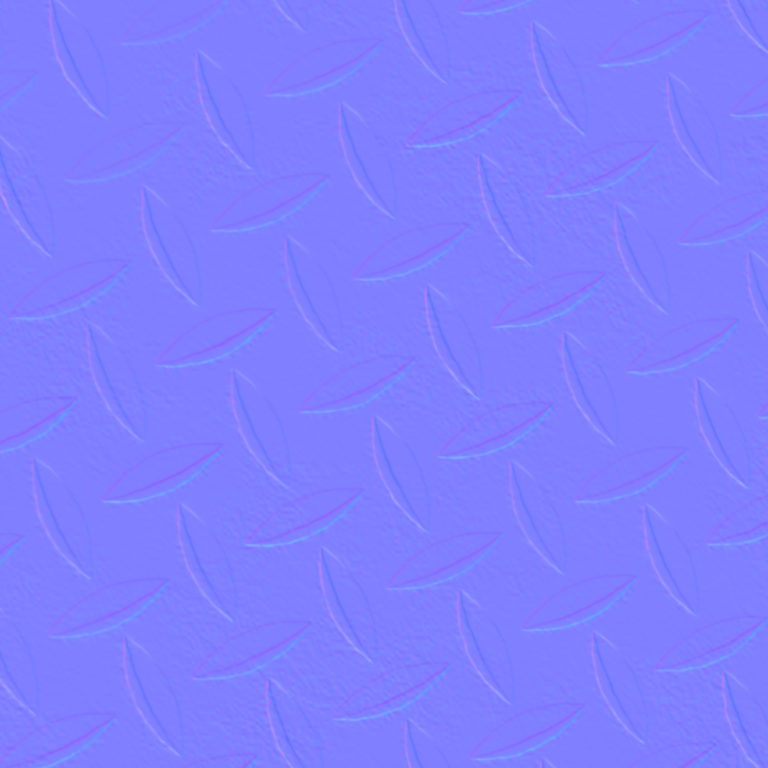
Write a WebGL 2 fragment shader that draws this texture map.

```glsl
#version 300 es
precision highp float;
// Tangent-space normal map of worn diamond plate: crossed leaf treads on a rough sheet.

uniform vec2 u_resolution;
out vec4 fragColor;

// Tread lattice, in canvas units
const vec2 ORIGIN = vec2(0.409, 0.617);
const vec2 STEP_A = vec2(0.1842, -0.0625);
const vec2 STEP_B = vec2(-0.0697, -0.1745);
const vec2 BEND_AA = vec2(-0.0023, 0.0008);
const vec2 BEND_AB = vec2(0.0009, 0.0029);

// Leaf shape
const vec2 STEEP_AXIS = vec2(0.42, -0.907);
const vec2 SHALLOW_AXIS = vec2(0.907, 0.42);
const float HALF_LENGTH = 0.085;
const float HALF_WIDTH = 0.0245;
const float RIDGE_OFFSET = 0.4;

// Line widths and slopes
const float LINE_WIDTH = 0.0018;
const float RIDGE_WIDTH = 0.0021;
const float SKIRT_WIDTH = 0.006;
const float SKIRT_SHARE = 0.09;
const float EDGE_SLOPE = 0.27;
const float RIDGE_SLOPE = 0.2;
const float FAR_SLOPE = 0.08;

// Surface roughness
const float GRAIN_SCALE = 215.0;
const float GRAIN_SLOPE = 0.105;
const float CHIP_SLOPE = 0.12;
const float SWELL_SCALE = 14.0;
const float SWELL_SLOPE = 0.009;

float hash(vec2 p) {
  vec3 q = fract(vec3(p.xyx) * 0.1031);
  q += dot(q, q.yzx + 33.33);
  return fract((q.x + q.y) * q.z);
}

float noise(vec2 p) {
  vec2 c = floor(p), f = fract(p);
  f = f * f * (3.0 - 2.0 * f);
  return mix(mix(hash(c), hash(c + vec2(1, 0)), f.x),
             mix(hash(c + vec2(0, 1)), hash(c + vec2(1, 1)), f.x), f.y);
}

vec2 noiseSlope(vec2 p) {
  const vec2 e = vec2(0.4, 0.0);
  return vec2(noise(p - e.xy) - noise(p + e.xy), noise(p - e.yx) - noise(p + e.yx));
}

float bell(float d, float width) {
  return exp(-d * d / (width * width));
}

// Sharp crease with a faint, wider skirt
float crease(float d, float width) {
  return bell(d, width) + SKIRT_SHARE * bell(d, SKIRT_WIDTH);
}

vec2 latticeBend(vec2 q) {
  return BEND_AA * q.x * q.x + BEND_AB * q.x * q.y;
}

vec2 canvasToLattice(vec2 p) {
  mat2 toLattice = inverse(mat2(STEP_A, STEP_B));
  vec2 q = toLattice * (p - ORIGIN);
  for (int i = 0; i < 4; i++) q = toLattice * (p - ORIGIN - latticeBend(q));
  return q;
}

// Slope of one leaf: deep near edge, inner ridge and faint far edge
vec2 leafSlope(vec2 p, vec2 cell, vec2 axis, float steep) {
  vec2 center = ORIGIN + STEP_A * cell.x + STEP_B * cell.y + latticeBend(cell);
  vec2 across = vec2(axis.y, -axis.x);
  float size = 1.05 - 0.1 * center.x;
  vec2 local = vec2(dot(p - center, axis), dot(p - center, across)) / size;
  local.y += 0.002 * (noise(p * 80.0) - 0.5);

  float t = local.x / HALF_LENGTH;
  float w = HALF_WIDTH * max(1.0 - t * t, 0.0);
  float bend = 2.0 * HALF_WIDTH * t / HALF_LENGTH;
  vec2 nearDir = normalize(across + axis * bend);
  vec2 ridgeDir = normalize(across + axis * bend * RIDGE_OFFSET);
  vec2 farDir = normalize(across - axis * bend);
  float tilt = inversesqrt(1.0 + bend * bend);
  float edge = (local.y - w) * tilt;

  // Wear: random per leaf, strongest on shallow leaves at the upper left
  float corner = smoothstep(0.5, 0.12, distance(center, vec2(0.1, 1.0)));
  float wear = max(0.25 * hash(cell * 2.0 + 71.0), 0.6 * corner * (1.0 - steep));
  float width = LINE_WIDTH * (1.0 + 0.5 * wear);
  float chipped = mix(0.55, 1.25, noise(p * 170.0));

  float ends = 1.0 - smoothstep(0.95, 1.03, abs(t));
  float ridgeFade = mix(0.5, 1.0, smoothstep(-0.9, 0.2, t * (1.0 - 2.0 * steep)));
  float headTip = bell(t + 0.8, 0.3);
  float farEdge = FAR_SLOPE + headTip * mix(0.1, -0.28, steep);
  vec2 slope = -nearDir * EDGE_SLOPE * chipped * crease(edge, width);
  slope += ridgeDir * RIDGE_SLOPE * ridgeFade * crease(local.y - w * RIDGE_OFFSET, RIDGE_WIDTH);
  slope += farDir * farEdge * crease((local.y + w) * tilt, width);

  // Crumbs just outside the near edge
  slope += noiseSlope(p * 190.0 + 7.0) * CHIP_SLOPE * bell(edge - 0.004, 0.006);
  return slope * ends * (1.0 - wear);
}

void main() {
  vec2 p = gl_FragCoord.xy / u_resolution;
  vec2 q = canvasToLattice(p);
  vec2 slope = leafSlope(p, round(q), STEEP_AXIS, 1.0);
  slope += leafSlope(p, round(q - 0.5) + 0.5, SHALLOW_AXIS, 0.0);

  // Patchy grain and slow swells of the sheet
  float patches = smoothstep(0.35, 0.85, 0.55 * noise(p * 9.0 + 5.0) + 0.45 * noise(p * 31.0));
  vec2 grain = noiseSlope(p * GRAIN_SCALE) + 0.4 * noiseSlope(p * GRAIN_SCALE * 0.45 + 19.0);
  slope += grain * GRAIN_SLOPE * mix(0.2, 1.0, patches);
  slope += noiseSlope(p * SWELL_SCALE) * SWELL_SLOPE;

  // Pack the unit normal into colour
  vec3 normal = vec3(slope, sqrt(max(1.0 - dot(slope, slope), 0.0)));
  fragColor = vec4(0.5 + 0.5 * normal, 1.0);
}
```
